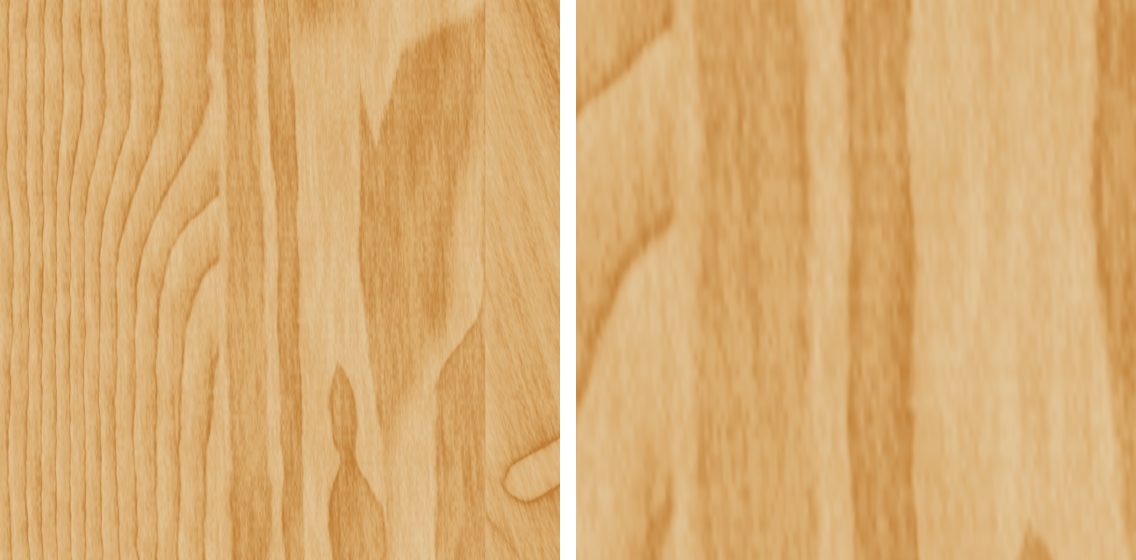
Left, the full canvas; right, a detail of the centre.
A WebGL 2 fragment shader for this texture:

```glsl
#version 300 es
precision highp float;
// Three joined softwood boards: bent growth rings on the left, broad flame
// figure in the middle, slanted grain with a knot on the right. Each board
// returns a tone from pale to dark, then fibres and a colour ramp are applied.
uniform vec2 u_resolution;
out vec4 fragColor;

const vec3 PALE = vec3(0.885, 0.765, 0.585);
const vec3 HONEY = vec3(0.85, 0.672, 0.43);
const vec3 AMBER = vec3(0.755, 0.50, 0.215);
const float LEFT_SEAM = 0.392;
const float RIGHT_SEAM = 0.867;

float hash(vec2 p) {
  return fract(sin(dot(p, vec2(127.1, 311.7))) * 43758.5453);
}

float noise(vec2 p) {
  vec2 i = floor(p), f = fract(p);
  f = f * f * (3.0 - 2.0 * f);
  return mix(mix(hash(i), hash(i + vec2(1, 0)), f.x),
             mix(hash(i + vec2(0, 1)), hash(i + vec2(1, 1)), f.x), f.y);
}

// Signed layered noise, about -0.5 to 0.5
float fbm(vec2 p) {
  float sum = 0.0, gain = 0.5;
  for (int i = 0; i < 4; i++) {
    sum += gain * (noise(p) - 0.5);
    p = p * 2.03 + 17.3;
    gain *= 0.5;
  }
  return sum;
}

// Fine fibres along y, sheared by slant
float fibres(vec2 p, float slant) {
  p.x += slant * p.y;
  return 0.50 * (noise(p * vec2(240.0, 22.0)) - 0.5)
       + 0.30 * (noise(p * vec2(110.0, 7.0) + 9.0) - 0.5)
       + 0.50 * (noise(p * vec2(400.0, 110.0) + 31.0) - 0.5);
}

// Positive inside a strip
float strip(float x, float centre, float halfWidth) {
  return halfWidth - abs(x - centre);
}

float capsule(vec2 p, vec2 a, vec2 b, float radius) {
  vec2 ab = b - a;
  float h = clamp(dot(p - a, ab) / dot(ab, ab), 0.0, 1.0);
  return length(p - a - ab * h) - radius;
}

// Dark fill with a darker rim just inside its edge
float figure(float inset, float softness, float rim) {
  float inside = smoothstep(-softness, softness, inset);
  return inside * (0.37 + rim * exp(-max(inset, 0.0) / 0.009));
}

// Tone rises through a ring, then drops at its sharp late edge
float ringTone(float phase) {
  float f = fract(phase);
  float late = smoothstep(0.05, 0.85, f) * (1.0 - smoothstep(0.90, 1.0, f));
  float line = exp(-pow((f - 0.90) / 0.075, 2.0));
  return 0.21 + 0.32 * late + 0.25 * line;
}

float ringBoard(vec2 p) {
  p += vec2(0.010, 0.03) * fbm(p * vec2(9.0, 7.0));
  p.x += 0.005 * fbm(p * vec2(25.0, 35.0));
  float spread = max(p.x - 0.12, 0.0);
  float bendWidth = 0.13 + 0.6 * spread;
  float bend = smoothstep(-bendWidth, bendWidth, 0.84 - 0.75 * p.x - p.y);
  float phase = 30.7 * p.x - 43.0 * spread * spread
              + 9.0 * max(p.x - 0.05, 0.0) * bend;
  phase += 0.7 * fbm(p * vec2(5.0, 4.0) + 40.0);
  return ringTone(phase + 0.4) + 0.25 * fbm(p * vec2(26.0, 24.0));
}

float flameBoard(vec2 p) {
  vec2 q = p;
  q.x += 0.016 * fbm(p * vec2(8.0, 5.0) + 5.0)
       + 0.012 * fbm(p * vec2(60.0, 18.0));
  float x = q.x, y = q.y;

  // Two long strips
  float dark = figure(strip(x, 0.452 - 0.027 * y, 0.036 - 0.008 * y), 0.005, 0.15);
  dark = max(dark, figure(strip(x, 0.530 - 0.033 * y, 0.018 + 0.005 * y), 0.003, 0.20));

  // Broad flame, notched from above, its right side fading out
  float left = 0.690 - 0.045 * smoothstep(0.15, 0.5, y);
  float right = 0.70 + 0.11 * smoothstep(0.15, 0.5, y) + 0.07 * smoothstep(0.55, 0.9, y);
  float notch = min(0.73 + 4.2 * abs(x - 0.675), 0.92 + 0.5 * (x - 0.73));
  float flame = figure(min(x - left, 0.2 * (notch - y)), 0.004, 0.16);
  dark = max(dark, flame * smoothstep(-0.025, 0.025, right - x));

  // Lower right flame and lower knobbly figure
  float lowerLeft = 0.78 + 0.085 * smoothstep(0.30, 0.47, y);
  dark = max(dark, figure(x - lowerLeft, 0.005, 0.25));
  float knob = 0.024 + 0.026 * smoothstep(0.19, 0.07, y)
             - 0.010 * exp(-pow((y - 0.18) / 0.04, 2.0))
             - 0.036 * smoothstep(0.28, 0.40, y);
  dark = max(dark, figure(strip(x, 0.645 - 0.11 * y, knob), 0.004, 0.25));

  // Shaded top edge and long soft streaks
  float crown = smoothstep(0.90, 1.0, y) * smoothstep(0.08, 0.04, abs(x - 0.58));
  return 0.22 + max(dark, 0.36 * crown) + 0.55 * fbm(p * vec2(24.0, 4.0) + 60.0);
}

float knotBoard(vec2 p) {
  vec2 q = p + 0.012 * fbm(p * 14.0);
  vec2 along = vec2(p.x + 0.3 * p.y, 0.2 * p.y);
  float tone = 0.50 + 0.55 * fbm(along * vec2(45.0, 8.0));
  tone -= 0.25 * exp(-(p.x - RIGHT_SEAM) / 0.015);
  float corner = q.x + 0.38 * q.y - 1.315;
  tone += 0.35 * exp(-abs(corner) / 0.008) + 0.14 * smoothstep(-0.004, 0.004, corner);
  float foot = q.x + 0.76 * q.y - 0.93;
  tone += 0.30 * exp(-abs(foot) / 0.007);
  float knot = capsule(q, vec2(0.938, 0.140), vec2(1.04, 0.200), 0.038);
  tone = mix(0.20, tone, smoothstep(-0.006, 0.002, knot));
  return tone + 0.38 * exp(-abs(knot) / 0.005) + 0.16 * exp(-abs(knot) / 0.025);
}

void main() {
  vec2 p = gl_FragCoord.xy / u_resolution;
  float onMiddle = smoothstep(-0.004, 0.004, p.x - LEFT_SEAM);
  float onRight = smoothstep(-0.002, 0.002, p.x - RIGHT_SEAM);
  float tone = mix(ringBoard(p), flameBoard(p), onMiddle);
  tone = mix(tone, knotBoard(p), onRight);
  float fibre = mix(fibres(p, 0.04), fibres(p, 0.30), onRight);
  tone = clamp(tone + 0.02 + 0.50 * fibre, 0.0, 1.0);
  vec3 colour = mix(PALE, HONEY, min(tone * 2.0, 1.0));
  colour = mix(colour, AMBER, max(tone - 0.5, 0.0) * 2.0);
  fragColor = vec4(colour, 1.0);
}
```
